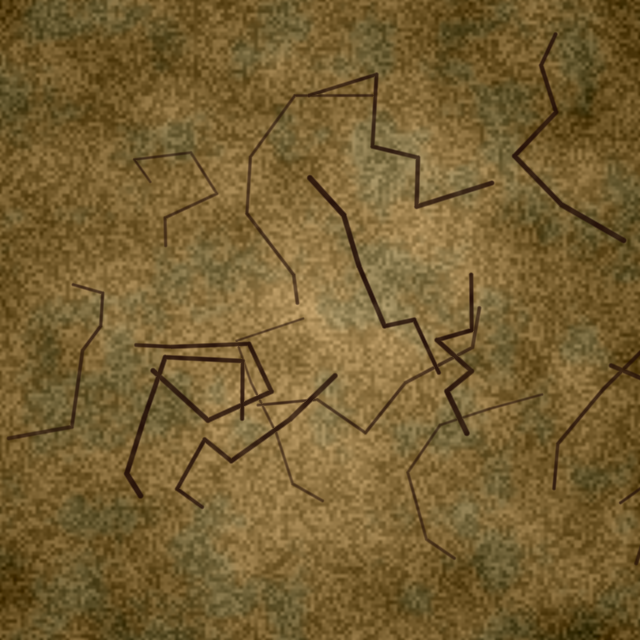
A Shadertoy shader for this pattern:

```glsl
#define GRAIN_CELLS 170.0
#define GRAIN_AMOUNT 0.75
#define MOTTLE_CELLS 11.0
#define MOTTLE_AMOUNT 0.85
#define VIGNETTE 1.42
#define CRACKS 15
#define SEGMENTS 5
#define CRACK_WIDTH 0.0030
#define CRACK_SOFTNESS 0.0024

const vec3 RIM_COLOUR = vec3(0.35, 0.26, 0.085);
const vec3 CORE_COLOUR = vec3(0.66, 0.54, 0.335);
const vec3 OLIVE_TINT = vec3(-0.035, -0.004, 0.012);
const vec3 CRACK_COLOUR = vec3(0.13, 0.05, 0.025);

float hash(vec2 p) {
    vec3 q = fract(p.xyx * 0.1031);
    q += dot(q, q.yzx + 33.33);
    return fract((q.x + q.y) * q.z);
}

float valueNoise(vec2 p) {
    vec2 cell = floor(p), f = fract(p);
    f = f * f * (3.0 - 2.0 * f);
    return mix(mix(hash(cell), hash(cell + vec2(1, 0)), f.x),
               mix(hash(cell + vec2(0, 1)), hash(cell + vec2(1, 1)), f.x), f.y);
}

float fbm(vec2 p) {
    float sum = 0.0, weight = 0.5;
    for (int i = 0; i < 4; i++) {
        sum += weight * valueNoise(p);
        p = p * 2.03 + 17.3;
        weight *= 0.5;
    }
    return sum / 0.9375;
}

float segmentDistance(vec2 p, vec2 a, vec2 b) {
    vec2 ab = b - a;
    return length(p - a - ab * clamp(dot(p - a, ab) / dot(ab, ab), 0.0, 1.0));
}

// Angular random walks; each has its own weight and tendency to turn
float crackMask(vec2 p) {
    float mask = 0.0;
    for (int i = 0; i < CRACKS; i++) {
        float id = float(i) + 1.0;
        vec2 a = vec2(fract(0.2 + id * 0.7549), 0.03 + 0.7 * fract(id * 0.5698));
        float heading = 6.2832 * hash(vec2(id, 71.0));
        float weight = hash(vec2(id, 37.0));
        float turning = mix(1.5, 5.4, sqrt(hash(vec2(id, 53.0))));
        for (int j = 0; j < SEGMENTS; j++) {
            float k = float(j);
            float len = mix(0.04, 0.125, hash(vec2(id, k + 5.0)));
            vec2 b = a + len * vec2(cos(heading), sin(heading));
            float width = CRACK_WIDTH * mix(0.45, 1.15, weight)
                        * mix(1.15, 0.7, k / float(SEGMENTS));
            float d = segmentDistance(p, a, b);
            float line = 1.0 - smoothstep(width - CRACK_SOFTNESS * 0.5,
                                          width + CRACK_SOFTNESS, d);
            mask = max(mask, line * mix(0.62, 0.97, weight));
            heading += (hash(vec2(id, k + 23.0)) - 0.5) * turning;
            a = b;
        }
    }
    return mask;
}

void mainImage(out vec4 fragColor, in vec2 fragCoord) {
    vec2 uv = fragCoord / iResolution.xy;

    // Lit parchment, darkening towards the rim
    float mottle = fbm(uv * MOTTLE_CELLS + 4.0) - 0.5;
    float grain = valueNoise(uv * GRAIN_CELLS) - 0.5;
    float light = 1.0 - VIGNETTE * length(uv - 0.5);
    light += MOTTLE_AMOUNT * mottle + GRAIN_AMOUNT * grain;
    vec3 colour = mix(RIM_COLOUR, CORE_COLOUR, light);

    // Greyish olive stains
    float stain = smoothstep(0.45, 0.75, fbm(uv * MOTTLE_CELLS * 1.4 + 31.0));
    colour += OLIVE_TINT * stain * 1.6;

    // Cracks, uneven along their length
    float wear = mix(0.78, 1.05, valueNoise(uv * 60.0 + 9.0));
    colour = mix(colour, CRACK_COLOUR, min(crackMask(uv) * wear, 1.0));

    fragColor = vec4(clamp(colour, 0.0, 1.0), 1.0);
}
```
